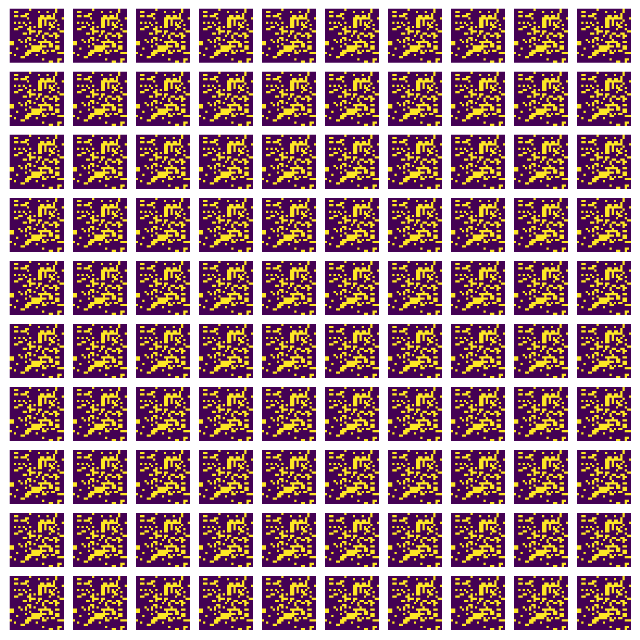
A WebGL 1 fragment shader for this pattern:

```glsl
precision highp float;
// A 10 by 10 grid of identical square tiles on white. Each tile is a coarse
// bitmap of yellow cells on purple, lit by a hash against a density field
// that is strongest along a slanted streak, a bracket and a low blob.

uniform vec2 u_resolution;

const float TILES = 10.0;         // repeats across and down
const float PERIOD = 0.0985;      // tile spacing, canvas units
const float TILE_SIZE = 0.0845;   // tile side, canvas units
const vec2 MARGIN = vec2(0.0152, 0.0155);
const float CELLS = 25.0;         // cells along a tile side
const float BASE_DENSITY = 0.16;
const float RUN_CHANCE = 0.38;    // share of cells that extend to the right
const float SEED = 3.7;
const float FOOTPRINT = 0.65;     // smoothing width in pixels
const int SAMPLES = 4;            // smoothing samples per axis

const vec3 PAPER = vec3(1.0);
const vec3 PURPLE = vec3(0.267, 0.005, 0.329);
const vec3 YELLOW = vec3(0.993, 0.906, 0.144);

float hash(vec2 p) {
  return fract(sin(dot(p, vec2(127.1, 311.7)) + SEED) * 43758.5453);
}

float segmentDistance(vec2 p, vec2 a, vec2 b) {
  vec2 ab = b - a;
  float t = clamp(dot(p - a, ab) / dot(ab, ab), 0.0, 1.0);
  return length(p - a - ab * t);
}

// Soft weight that falls from 1 to 0 across the given radius.
float near(float dist, float radius) {
  return 1.0 - smoothstep(0.3 * radius, radius, dist);
}

// Chance of a lit cell at a position within the tile, 0 to 1.
float density(vec2 p) {
  float streak = near(segmentDistance(p, vec2(0.45, 0.25), vec2(0.78, 0.68)), 0.22);
  float bracket = near(segmentDistance(p, vec2(0.60, 0.83), vec2(0.80, 0.83)), 0.05);
  bracket = max(bracket, near(segmentDistance(p, vec2(0.54, 0.68), vec2(0.56, 0.84)), 0.05));
  float blob = near(length((p - vec2(0.51, 0.26)) * vec2(0.7, 1.0)), 0.09);
  float bareCorner = near(length(p - vec2(0.86, 0.22)), 0.24);
  float chance = BASE_DENSITY + 0.25 * streak + 0.55 * bracket + 0.85 * blob;
  return chance * (1.0 - 0.65 * bareCorner);
}

float cellLit(vec2 cell) {
  float chance = density((cell + 0.5) / CELLS);
  float own = step(hash(cell), chance);
  // A lit neighbour on the left may lengthen into a short run.
  vec2 left = cell - vec2(1.0, 0.0);
  float run = step(hash(left), BASE_DENSITY * RUN_CHANCE) * step(0.5, cell.x);
  return max(own, run);
}

vec3 pattern(vec2 uv) {
  vec2 grid = (uv - MARGIN) / PERIOD;
  vec2 tile = floor(grid);
  vec2 local = fract(grid) * PERIOD / TILE_SIZE;
  bool outside = any(lessThan(tile, vec2(0.0)))
              || any(greaterThanEqual(tile, vec2(TILES)))
              || any(greaterThanEqual(local, vec2(1.0)));
  if (outside) return PAPER;
  return mix(PURPLE, YELLOW, cellLit(floor(local * CELLS)));
}

void main() {
  // Average a small grid of samples to smooth the cell edges.
  vec3 sum = vec3(0.0);
  for (int j = 0; j < SAMPLES; j++) {
    for (int i = 0; i < SAMPLES; i++) {
      vec2 offset = (vec2(float(i), float(j)) + 0.5) / float(SAMPLES) - 0.5;
      sum += pattern((gl_FragCoord.xy + offset * FOOTPRINT) / u_resolution);
    }
  }
  gl_FragColor = vec4(sum / float(SAMPLES * SAMPLES), 1.0);
}
```
